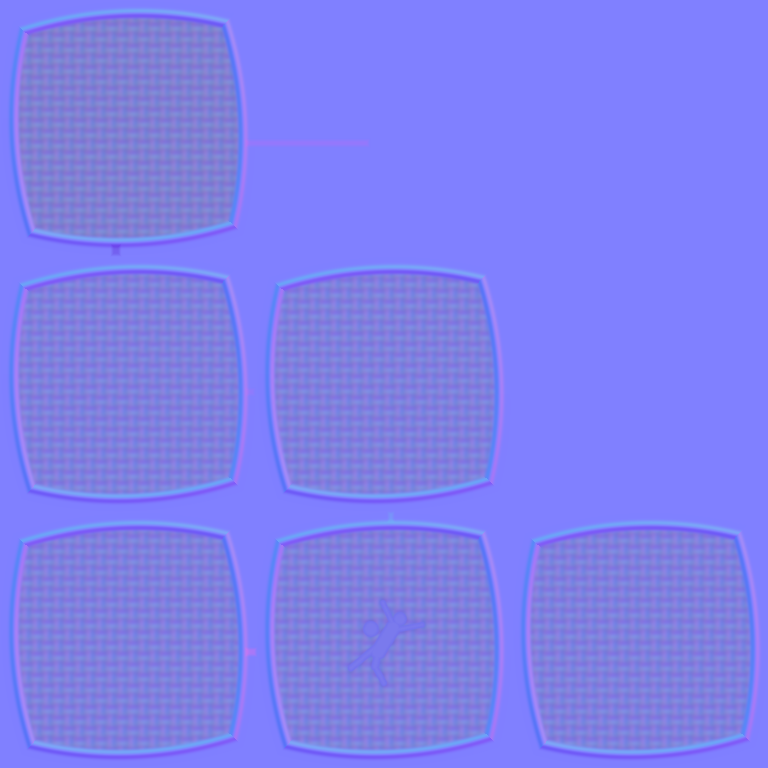
A WebGL 2 fragment shader for this texture map:

```glsl
#version 300 es
precision highp float;
// Tangent-space normal map: a staircase of six bulged pads with raised rims,
// woven cloth inside and a few small grooves between. Each pad is the overlap
// of four large discs; slopes are gathered as a tilt and turned into colour.

uniform vec2 u_resolution;
out vec4 fragColor;

float capsule(vec2 p, vec2 a, vec2 b, float radius) {
  vec2 pa = p - a, ba = b - a;
  return length(pa - ba * clamp(dot(pa, ba) / dot(ba, ba), 0.0, 1.0)) - radius;
}

float bar(vec2 p, vec2 center, vec2 halfSize) {
  vec2 q = abs(p - center) - halfSize;
  return 1.0 - smoothstep(-0.008, 0.01, max(q.x, q.y));
}

float bump(float x, float width) {
  return exp(-x * x / (width * width));
}

// Signed distance in x, outward normal in yz
vec3 pad(vec2 q) {
  vec3 nearest = vec3(-9.0, 0.0, 0.0);
  vec2 center = vec2(0.039, -1.023);
  for (int side = 0; side < 4; side++) {
    vec2 ray = q - center;
    float d = length(ray) - 1.488;
    if (d > nearest.x) nearest = vec3(d, normalize(ray));
    center = vec2(center.y, -center.x);
  }
  return nearest;
}

// Over-under threads: tilt in xy, depth in z
vec3 weave(vec2 q) {
  vec2 t = q * 24.0;
  vec2 thread = sin(6.2832 * t);
  float over = sin(3.1416 * t.x) * sin(3.1416 * t.y);
  float gap = 0.5 + 0.25 * (cos(6.2832 * t.x) + cos(6.2832 * t.y));
  return vec3(thread * (0.03 + 0.02 * vec2(over, -over)), gap);
}

// Small tumbling figure of discs and limbs
float figure(vec2 q) {
  float d = min(length(q - vec2(0.449, 0.543)) - 0.031,
                length(q - vec2(0.562, 0.582)) - 0.027);
  d = min(d, capsule(q, vec2(0.535, 0.547), vec2(0.477, 0.453), 0.030));
  d = min(d, capsule(q, vec2(0.496, 0.645), vec2(0.531, 0.570), 0.011));
  d = min(d, capsule(q, vec2(0.543, 0.539), vec2(0.648, 0.559), 0.011));
  d = min(d, capsule(q, vec2(0.477, 0.480), vec2(0.371, 0.390), 0.013));
  d = min(d, capsule(q, vec2(0.477, 0.453), vec2(0.465, 0.395), 0.015));
  return min(d, capsule(q, vec2(0.465, 0.395), vec2(0.500, 0.332), 0.012));
}

void main() {
  vec2 p = 3.0 * gl_FragCoord.xy / u_resolution;
  vec2 cell = floor(p);
  vec2 q = fract(p);
  float soft = 3.0 / min(u_resolution.x, u_resolution.y);
  vec3 color = vec3(0.5, 0.5, 1.0);

  // Grooves between the pads
  color += vec3(0.08, -0.03, -0.01) * bar(p, vec2(1.200, 2.441), vec2(0.238, 0.010));
  color += vec3(-0.05, -0.12, -0.06) * bar(p, vec2(0.453, 2.023), vec2(0.014, 0.018));
  color += vec3(0.16, -0.03, -0.03) * bar(p, vec2(0.980, 0.453), vec2(0.018, 0.012));
  color += vec3(0.06, -0.02, -0.01) * bar(p, vec2(0.977, 1.469), vec2(0.014, 0.010));
  color += vec3(-0.03, 0.08, -0.02) * bar(p, vec2(1.527, 0.980), vec2(0.008, 0.016));

  // Pads fill the lower left triangle of the grid
  if (cell.x + cell.y < 2.5) {
    vec3 shape = pad(q - vec2(0.502, 0.5));
    float d = shape.x;

    // Cloth, greyer in the top pad
    vec3 threads = weave(q);
    vec3 cloth = vec3(0.5 + threads.xy, cell.y > 1.5 ? 0.83 : 0.87);
    cloth.y += 0.01 - 0.02 * threads.z;
    cloth.z += 0.06 * (0.5 - threads.z);

    if (cell == vec2(1.0, 0.0)) {
      float f = figure(q);
      float inside = 1.0 - smoothstep(-soft, soft, f);
      cloth = mix(cloth, vec3(0.48, 0.48, 0.93), inside);
      cloth.xy -= 0.03 * bump(f, 0.008);
    }
    color = mix(color, cloth, 1.0 - smoothstep(-0.046, -0.026, d));

    // Rim: outer slope faces out, inner slope faces in
    float slope = bump(d + 0.007, 0.010) - bump(d + 0.027, 0.010);
    color.xy += 0.15 * slope * shape.yz;
    color.x -= 0.04 * abs(slope * shape.z);
    color.z -= 0.03 * abs(slope);
  }

  fragColor = vec4(clamp(color, 0.0, 1.0), 1.0);
}
```
